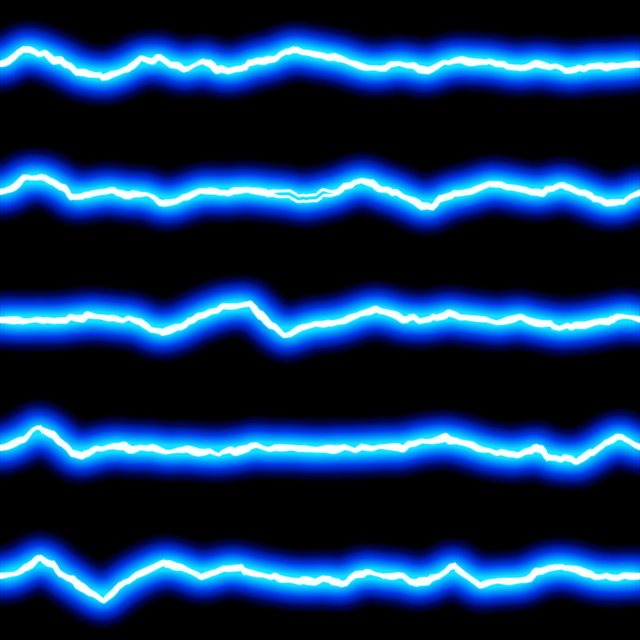
Give the GLSL for this pattern, as a Shadertoy shader.

```glsl
// Five horizontal electric bolts with jagged white cores and soft blue halos on black.

const float ROWS = 5.0;
const float BLUR = 0.014;       // softness of the halo
const float HALO_STEP = 0.006;  // spacing of halo samples along the bolt
const int HALO_REACH = 8;       // samples on each side

float hash(float n) {
    n = fract(n * 0.1031);
    n *= n + 33.33;
    n *= n + n;
    return fract(n);
}

// 1D gradient noise, about -0.5 to 0.5
float gradientNoise(float x) {
    float cell = floor(x);
    float f = x - cell;
    float left = (hash(cell) * 2.0 - 1.0) * f;
    float right = (hash(cell + 1.0) * 2.0 - 1.0) * (f - 1.0);
    return mix(left, right, f * f * f * (f * (f * 6.0 - 15.0) + 10.0));
}

// Irregularly spaced corner of a jagged line
float knot(float index, float seed) {
    return index + 0.6 * hash(index + seed);
}

// Noise sampled at the knots and joined by straight segments
float jagged(float x, float seed) {
    float i = floor(x);
    if (x < knot(i, seed)) i -= 1.0;
    float a = knot(i, seed);
    float b = knot(i + 1.0, seed);
    float heightA = gradientNoise(a * 0.6 + seed);
    float heightB = gradientNoise(b * 0.6 + seed);
    return mix(heightA, heightB, (x - a) / (b - a));
}

// Bolt height about its row centre, pinned at both ends
float boltHeight(float x, float seed) {
    float pin = smoothstep(-0.01, 0.06, x) * smoothstep(-0.01, 0.06, 1.0 - x);
    float swing = 0.078 * jagged(x * 16.0, seed);
    float kinks = 0.024 * jagged(x * 36.0, seed + 211.0);
    float crackle = 0.009 * jagged(x * 110.0, seed + 419.0);
    return pin * (swing + kinks + crackle);
}

// Distance to the bolt, softened by a Gaussian blur along its path
float haloDistance(vec2 p, float seed) {
    float sum = 0.0;
    for (int i = -HALO_REACH; i <= HALO_REACH; i++) {
        float x = p.x + float(i) * HALO_STEP;
        vec2 offset = p - vec2(x, boltHeight(x, seed));
        float inside = step(abs(x - 0.5), 0.51);
        sum += inside * exp(-dot(offset, offset) / (2.0 * BLUR * BLUR));
    }
    float intensity = sum * HALO_STEP / (BLUR * 2.5066);
    return BLUR * sqrt(max(-2.0 * log(max(intensity, 1e-20)), 0.0));
}

float ramp(float from, float to, float x) {
    return clamp((x - from) / (to - from), 0.0, 1.0);
}

vec3 haloColor(float d) {
    vec3 color = vec3(0.06, 0.88, 1.0);
    color = mix(color, vec3(0.0, 0.58, 0.99), ramp(0.008, 0.016, d));
    color = mix(color, vec3(0.0, 0.21, 0.90), ramp(0.016, 0.026, d));
    color = mix(color, vec3(0.0, 0.03, 0.38), ramp(0.026, 0.039, d));
    return mix(color, vec3(0.0), smoothstep(0.036, 0.053, d));
}

// Coverage of the white core; split opens it into two thin strands
float coreMask(vec2 p, float seed, float split, float pixel) {
    float e = 0.002;
    float slope = (boltHeight(p.x + e, seed) - boltHeight(p.x - e, seed)) / (2.0 * e);
    float d = abs(p.y - boltHeight(p.x, seed)) / sqrt(1.0 + slope * slope);
    d = abs(d - 0.0045 * split);
    float halfWidth = 0.005 + 0.005 * gradientNoise(p.x * 28.0 + seed + 83.0);
    halfWidth = mix(halfWidth, 0.0022, split);
    float soft = max(pixel, 0.001);
    return 1.0 - smoothstep(halfWidth - soft, halfWidth + soft, d);
}

void mainImage(out vec4 fragColor, in vec2 fragCoord) {
    vec2 uv = fragCoord / iResolution.xy;
    float row = floor(uv.y * ROWS);
    vec2 p = vec2(uv.x, (fract(uv.y * ROWS) - 0.5) / ROWS);
    float seed = 37.0 + row * 59.0;

    // One bolt, second from the top, forks for a short stretch
    float forkRow = step(abs(row - 3.0), 0.5);
    float split = forkRow * smoothstep(0.41, 0.44, uv.x) * (1.0 - smoothstep(0.50, 0.54, uv.x));

    vec3 color = haloColor(haloDistance(p, seed));
    float core = coreMask(p, seed, split, 1.0 / iResolution.y);
    color = mix(color, vec3(0.97, 1.0, 1.0), core);
    fragColor = vec4(color, 1.0);
}
```
